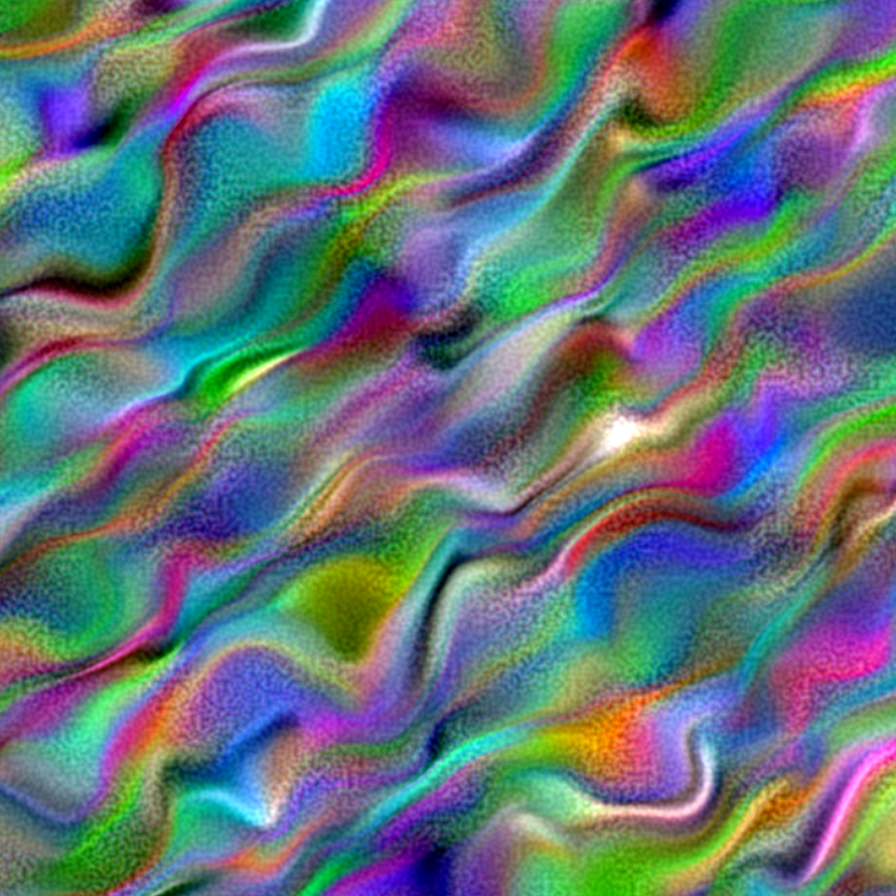
This background is drawn by a Shadertoy shader. Its source:

```glsl
#define FLOW_ANGLE 0.60
#define BEND 0.085
#define CURL 0.022
#define BROAD_FREQ vec2(4.0, 9.0)
#define STREAK_FREQ vec2(6.5, 21.0)
#define FIBRE_FREQ vec2(13.0, 56.0)
#define GRAIN_FREQ 165.0
#define GRAIN 0.16
#define CONTRAST vec3(0.66, 0.60, 0.64)
#define MEAN_COLOR vec3(0.385, 0.450, 0.480)

// Integer hash to a unit gradient
vec2 gradientAt(vec2 cell, float seed) {
    uvec3 h = uvec3(ivec3(cell, seed)) * uvec3(1597u, 7919u, 3571u);
    uint n = h.x ^ (h.y * 31u) ^ (h.z * 131u);
    n = (n ^ (n >> 15)) * 73244475u;
    n = (n ^ (n >> 13)) * 73244475u;
    n ^= n >> 16;
    float angle = float(n & 65535u) / 65536.0 * 6.28319;
    return vec2(cos(angle), sin(angle));
}

// Gradient noise, roughly -0.7 to 0.7
float noise(vec2 p, float seed) {
    vec2 i = floor(p), f = fract(p);
    vec2 u = f * f * f * (f * (f * 6.0 - 15.0) + 10.0);
    vec2 e = vec2(0.0, 1.0);
    float a = dot(gradientAt(i, seed), f);
    float b = dot(gradientAt(i + e.yx, seed), f - e.yx);
    float c = dot(gradientAt(i + e.xy, seed), f - e.xy);
    float d = dot(gradientAt(i + e.yy, seed), f - e.yy);
    return mix(mix(a, b, u.x), mix(c, d, u.x), u.y);
}

vec2 noise2(vec2 p, float seed) {
    return vec2(noise(p, seed), noise(p, seed + 1.0));
}

// Rotate into the flow, then bend and pinch it
vec2 flowCoord(vec2 p) {
    float c = cos(FLOW_ANGLE), s = sin(FLOW_ANGLE);
    vec2 q = mat2(c, -s, s, c) * p;
    q += BEND * vec2(0.7, 1.0) * noise2(q * vec2(5.0, 6.5), 1.0);
    q += BEND * 0.5 * noise2(q * vec2(9.0, 12.0), 3.0);
    q += CURL * vec2(1.2, 1.0) * noise2(q * vec2(12.0, 24.0), 5.0);
    return q;
}

// Broad patches, streaks and fibres for one colour channel
float channelStreaks(vec2 q, float seed) {
    float broad = noise(q * BROAD_FREQ, seed);
    float streak = noise(q * STREAK_FREQ, seed + 1.0);
    float fibre = noise(q * FIBRE_FREQ, seed + 2.0);
    return 0.75 * broad + 0.95 * streak + 0.28 * fibre;
}

void mainImage(out vec4 fragColor, in vec2 fragCoord) {
    vec2 p = fragCoord / iResolution.y;
    vec2 q = flowCoord(p);

    // Each channel has its own streaks
    vec3 tint = vec3(channelStreaks(q, 10.0),
                     channelStreaks(q, 20.0),
                     channelStreaks(q, 30.0));

    // Vivid and muted regions
    float grey = dot(tint, vec3(1.0 / 3.0));
    float vivid = 1.1 + 0.9 * noise(q * vec2(6.0, 11.0), 40.0);
    tint = mix(vec3(grey), tint, vivid);

    // Sparse bright and dark threads
    float threadMask = smoothstep(0.05, 0.45, noise(q * vec2(6.0, 12.0), 41.0));
    float thread = noise(q * vec2(9.0, 42.0), 42.0);
    tint += 1.5 * threadMask * thread;

    // Fine woven grain, stronger in some places
    float grainMask = 0.6 + 0.8 * smoothstep(-0.2, 0.4, noise(p * 11.0, 43.0));
    float grain = noise(p * GRAIN_FREQ, 44.0);
    vec3 colorGrain = vec3(grain) + 0.5 * vec3(noise(p * GRAIN_FREQ, 45.0),
                                               noise(p * GRAIN_FREQ, 46.0),
                                               noise(p * GRAIN_FREQ, 47.0));

    vec3 color = MEAN_COLOR + CONTRAST * tint + GRAIN * grainMask * colorGrain;
    fragColor = vec4(clamp(color, 0.0, 1.0), 1.0);
}
```
